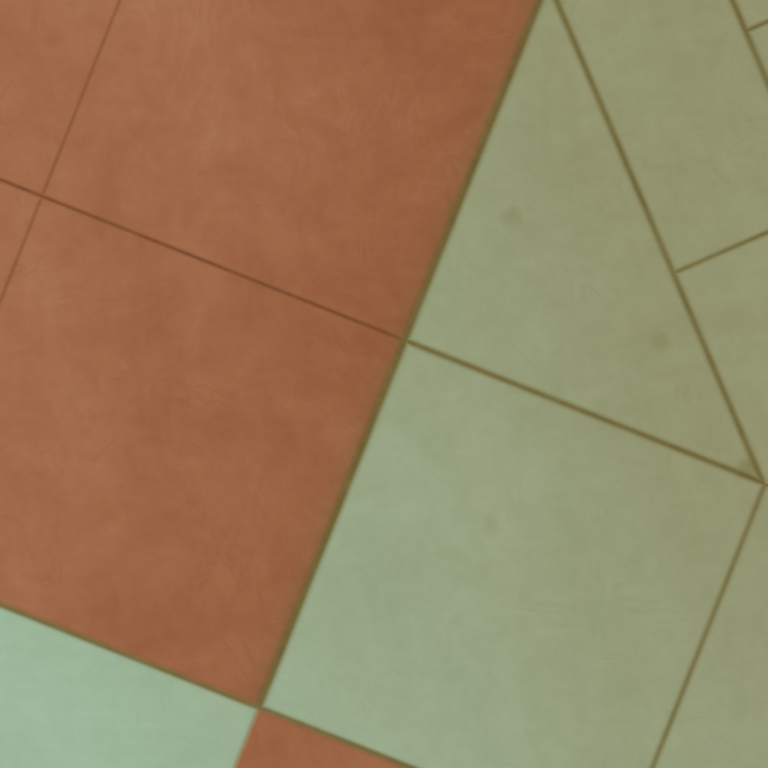
Write a Shadertoy shader that draws this texture.

```glsl
// Layered, warped sines for cloudy wear, about -1..1
float mottle(vec2 p) {
    float sum = 0.0, amp = 0.5;
    for (int i = 0; i < 6; i++) {
        p = mat2(0.8, 0.6, -0.6, 0.8) * p * 1.8 + 1.7;
        p += 0.5 * sin(p.yx * 1.2);
        sum += amp * sin(p.x + 1.1 * sin(p.y)) * cos(0.9 * p.y - 0.6 * sin(p.x));
        amp *= 0.74;
    }
    return sum;
}

vec2 hash2(vec2 c) {
    return fract(sin(vec2(dot(c, vec2(127.1, 311.7)), dot(c, vec2(269.5, 183.3)))) * 4375.85);
}

// Sparse soft spots from cellular noise
float stains(vec2 p) {
    float spot = 0.0;
    for (int y = -1; y <= 1; y++)
    for (int x = -1; x <= 1; x++) {
        vec2 cell = floor(p) + vec2(x, y), h = hash2(cell);
        float d = length(p - cell - h);
        spot = max(spot, step(0.55, h.y) * smoothstep(0.1, 0.02, d) * (0.3 + 0.7 * h.x));
    }
    return spot;
}

// Soft rounded line profile
float joint(float dist, float width) {
    float t = dist / width;
    return exp(-t * t);
}

void mainImage(out vec4 fragColor, in vec2 fragCoord) {
    vec2 uv = fragCoord / iResolution.xy;

    // Tilted tile coordinates, one unit per tile
    const float TILE = 0.508;
    vec2 d = uv - vec2(0.527, 0.557);
    vec2 q = vec2(dot(d, vec2(0.929, -0.369)), dot(d, vec2(0.369, 0.929))) / TILE;
    q *= vec2(q.x > 0.0 ? 1.006 : 1.0, q.y < 0.0 ? 0.988 : 1.0);

    // Diagonal running-bond slabs beyond the cut tile
    float row = (q.x + q.y - 0.993) / 0.588;
    float along = (q.x - q.y - 0.166) / 1.404 + 0.5 * floor(row);
    float upper = step(0.0, q.y);
    float slab = upper * step(0.0, row);

    // Two-by-two checker of clay and sage blocks
    vec2 side = clamp(sin(1.5708 * (q + vec2(0.0, 1.0))) / 0.014, -1.0, 1.0);
    float sage = max(0.5 + 0.5 * side.x * side.y, slab);

    // Wear at several scales
    float cloud = mottle(uv * 3.5);
    float fine = mottle(uv * 14.0 + 5.0);
    float grain = mottle(uv * vec2(42.0, 52.0) + 9.0);
    float wisp = exp(-14.0 * abs(mottle(uv * 5.0 + 2.0))) * smoothstep(0.0, 0.6, cloud);
    float crack = exp(-16.0 * abs(mottle(uv * 4.0 + 7.0))) * smoothstep(0.1, 0.6, fine);

    // Glaze colours with slow gradients
    float fade = clamp((uv.x * 0.9 + uv.y * 0.42 - 0.08) / 0.95, 0.0, 1.0);
    vec3 sageColor = mix(vec3(0.615, 0.72, 0.612), vec3(0.575, 0.578, 0.437), fade);
    float dusk = smoothstep(-1.0, 0.0, q.x) * (0.4 + 0.6 * uv.y);
    vec3 clayColor = mix(vec3(0.63, 0.418, 0.298), vec3(0.577, 0.36, 0.24), dusk);
    float fringe = exp(-abs(q.x) * TILE / 0.016) * step(-1.0, q.y);
    clayColor = mix(clayColor, vec3(0.48, 0.39, 0.24), 0.55 * fringe);

    clayColor += cloud * vec3(0.016, 0.02, 0.019) + fine * vec3(0.012, 0.015, 0.014);
    clayColor += grain * 0.009 + wisp * 0.018 - crack * 0.022;
    sageColor += cloud * vec3(0.008, 0.013, 0.017) + fine * vec3(0.01, 0.01, 0.013);
    sageColor += grain * 0.008 - crack * vec3(0.016, 0.02, 0.024);
    sageColor -= stains(uv * 5.0 + 0.03 * fine) * vec3(0.06, 0.07, 0.08);
    vec3 color = mix(clayColor, sageColor, sage);

    // Square joints: wide between blocks, thin inside clay
    vec2 nearest = round(q);
    vec2 gap = abs(q - nearest) * TILE;
    vec2 border = 1.0 - mod(abs(nearest + vec2(0.0, 1.0)), 2.0);
    float inner = mix(0.0027, 0.0042, sage);
    float wornX = mix(mix(0.4, 0.65, sage), mix(0.12, 0.88, step(-1.0, q.y)), border.x);
    float lineX = joint(gap.x, mix(inner, 0.0056, border.x)) * wornX;
    float lineY = joint(gap.y, mix(inner, 0.0041, border.y)) * mix(0.72, 0.82, sage);
    float grout = max(lineX, lineY) * (1.0 - slab);

    // Slab joints
    float rowLine = joint(abs(row - round(row)) * 0.211, 0.0046) * step(-0.5, row);
    float endLine = joint(abs(along - round(along)) * 0.504, 0.0034) * step(0.0, row);
    grout = max(grout, upper * max(rowLine * 0.76, endLine * 0.74));

    // Grout is olive except inside clay, with patchy wear
    float onBorder = max(border.x * joint(gap.x, 0.014), border.y * joint(gap.y, 0.014));
    vec3 groutColor = mix(vec3(0.43, 0.26, 0.16), vec3(0.41, 0.36, 0.19), max(sage, onBorder));
    groutColor += 0.03 * grain;
    color = mix(color, groutColor, clamp(grout * (0.97 + 0.15 * fine + 0.12 * grain), 0.0, 1.0));

    fragColor = vec4(color, 1.0);
}
```
